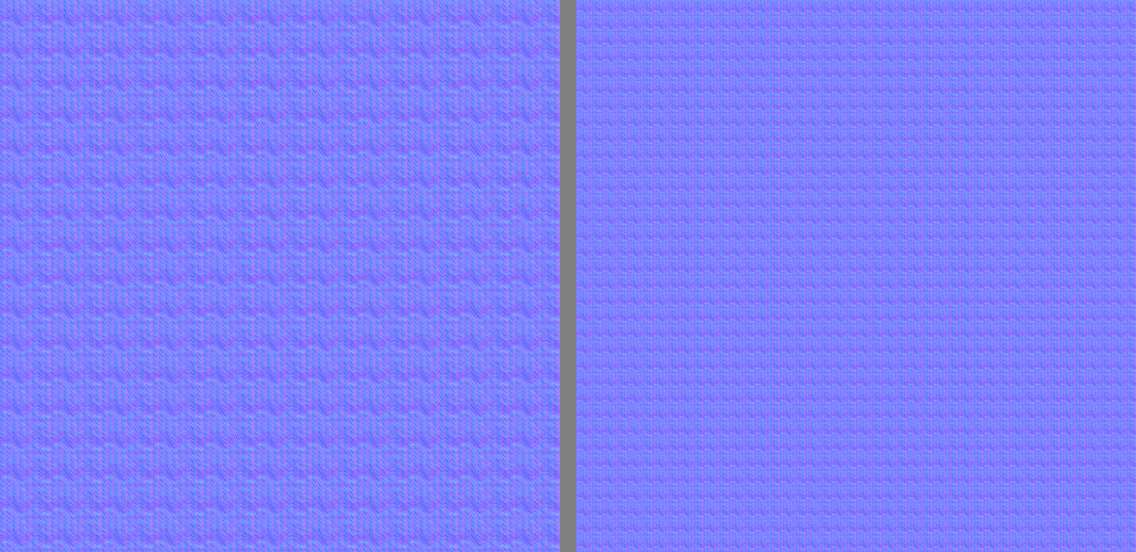
Left, the tile; right, the same tile 2 across and 2 down.
A Shadertoy shader for this texture map:

```glsl
#define REPEATS vec2(11.0, 17.0)   // scallop pairs across, courses down
#define STITCHES vec2(8.0, 7.0)    // knit stitches inside one repeat
#define GRAIN vec2(13.0, 8.0)      // noise lattice inside one repeat
#define PEAK_X 0.16                // where neighbouring scallops meet
#define EDGE_Y 0.61                // height of those meeting points
#define EDGE_SAG 0.22              // depth of the hanging cups
#define BULGE 0.030
#define STITCH_RELIEF 0.0075
#define LEG_SLANT 2.0
#define RIB_RELIEF 0.0040
#define GRAIN_RELIEF 0.016
#define SAMPLES 2

const float TAU = 6.2831853;

float hash(vec2 p) {
    return fract(sin(dot(p, vec2(127.1, 311.7))) * 43758.5453);
}

// Smooth noise that wraps after every repeat
float wrapNoise(vec2 p, vec2 period) {
    p *= period;
    vec2 cell = floor(p);
    vec2 f = fract(p);
    f = f * f * f * (f * (f * 6.0 - 15.0) + 10.0);
    float a = hash(mod(cell, period));
    float b = hash(mod(cell + vec2(1, 0), period));
    float c = hash(mod(cell + vec2(0, 1), period));
    float d = hash(mod(cell + vec2(1, 1), period));
    return mix(mix(a, b, f.x), mix(c, d, f.x), f.y);
}

// Cups that swell downwards and drop to a raised, scalloped hem
float scallopHeight(vec2 p) {
    float wave = sin(TAU * (p.x - PEAK_X));
    float cup = sqrt(wave * wave + 0.04) - 0.2;
    float hem = EDGE_Y + EDGE_SAG * cup * (1.0 + 0.12 * wave);
    float d = fract(p.y - hem);
    float lip = smoothstep(0.0, 0.14, d);
    float swell = smoothstep(0.0, 0.75, d);
    float drop = 1.0 - smoothstep(0.66, 1.0, d);
    return BULGE * mix(swell, lip, 0.4) * drop * (0.55 + 0.7 * cup);
}

// Steep V-shaped yarn legs on rounded vertical ribs
float stitchHeight(vec2 p, float grain) {
    float across = fract(p.x * STITCHES.x) - 0.5;
    float side = abs(across);
    float phase = p.y * STITCHES.y + LEG_SLANT * side + 0.6 * grain;
    float legShape = 1.0 - pow(abs(side - 0.25) * 4.0, 2.0);
    float leg = (0.5 + 0.5 * cos(TAU * phase)) * (0.25 + 0.75 * legShape);
    float strength = 0.5 + wrapNoise(p + 0.37, STITCHES);
    float rib = cos(TAU * across) * (0.5 + wrapNoise(p + 0.61, STITCHES));
    return STITCH_RELIEF * leg * strength + RIB_RELIEF * rib;
}

// p.x runs right and p.y runs down, both in repeats
float knitHeight(vec2 p) {
    float grain = wrapNoise(p, GRAIN);
    return scallopHeight(p) + stitchHeight(p, grain) + GRAIN_RELIEF * grain;
}

vec3 knitNormal(vec2 p, float cellAspect) {
    vec2 e = vec2(0.012, 0.0);
    float dx = knitHeight(p + e.xy) - knitHeight(p - e.xy);
    float dy = knitHeight(p + e.yx) - knitHeight(p - e.yx);
    vec2 slope = vec2(dx * cellAspect, dy) / (2.0 * e.x);
    return normalize(vec3(-slope.x, slope.y, 1.0));
}

void mainImage(out vec4 fragColor, in vec2 fragCoord) {
    vec2 cellSize = iResolution.xy / REPEATS;
    vec3 normal = vec3(0.0);

    // Average a small grid of samples for smooth edges
    for (int j = 0; j < SAMPLES; j++) {
        for (int i = 0; i < SAMPLES; i++) {
            vec2 offset = (vec2(i, j) + 0.5) / float(SAMPLES) - 0.5;
            vec2 p = (fragCoord + offset) / cellSize;
            normal += knitNormal(vec2(p.x, -p.y), cellSize.y / cellSize.x);
        }
    }
    normal = normalize(normal);

    // Pack the direction into colour
    fragColor = vec4(0.5 + 0.5 * normal, 1.0);
}
```
